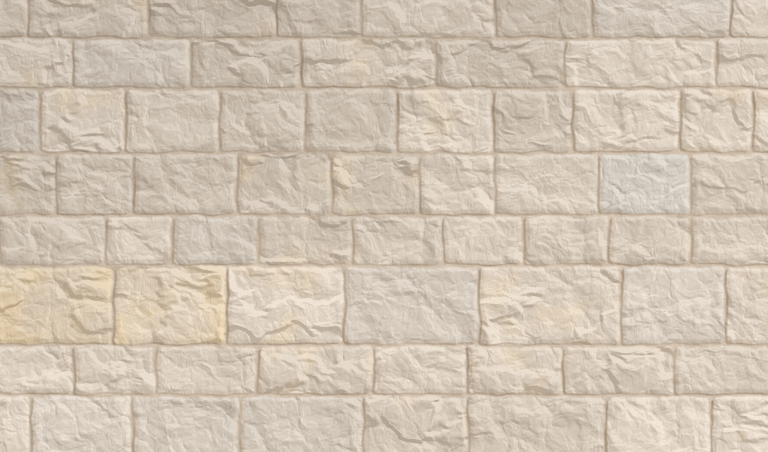
Write a Shadertoy shader that draws this texture.

```glsl
const float courses[9] = float[](-0.02, 0.126, 0.237, 0.413, 0.524, 0.662, 0.805, 0.916, 1.03);
const float stonesAcross[8] = float[](6.75, 7.5, 6.05, 9.0, 8.4, 8.53, 5.95, 6.75);
const float firstJoint[8] = float[](0.19, 0.61, 0.77, 0.12, 0.55, 0.51, 0.47, 0.31);

struct Stone { float edge; vec2 centre; vec2 seed; };

vec2 hash2(vec2 p) {
    vec3 q = fract(p.xyx * vec3(0.1031, 0.1030, 0.0973));
    q += dot(q, q.yzx + 33.33);
    return fract((q.xx + q.yz) * q.zy);
}

// Cellular noise: difference of squared distances gives flat facets
float facets(vec2 p) {
    vec2 cell = floor(p), f = fract(p);
    float nearest = 8.0, second = 8.0;
    for (int j = -1; j <= 1; j++)
    for (int i = -1; i <= 1; i++) {
        vec2 o = vec2(i, j);
        vec2 r = o + hash2(cell + o) - f;
        float d = dot(r, r);
        second = min(second, max(nearest, d));
        nearest = min(nearest, d);
    }
    return min(second - nearest, 1.0);
}

// Layered, rotated sines
float ripple(vec2 p) {
    float sum = 0.0, weight = 0.5;
    for (int i = 0; i < 5; i++) {
        p = mat2(0.8, -0.6, 0.6, 0.8) * p * 1.7 + 1.3;
        sum += weight * sin(p.x + 1.5 * sin(p.y));
        weight *= 0.6;
    }
    return sum;
}

// Joint position in stone widths
float joint(float k, int row) {
    return k + firstJoint[row] + 0.3 * (hash2(vec2(k, row) + 17.0).x - 0.5);
}

Stone stoneAt(vec2 p) {
    float inset = 0.0035 + 0.0016 * ripple(p * 24.0 + 9.0);
    p += 0.003 * vec2(ripple(p * 20.0), ripple(p.yx * 23.0 + 7.0));
    int row = 0;
    for (int i = 1; i < 8; i++) if (p.y > courses[i]) row = i;

    float width = 1.695 / stonesAcross[row];
    float s = p.x / width;
    float k = floor(s - firstJoint[row]);
    if (s < joint(k, row)) k -= 1.0;
    else if (s > joint(k + 1.0, row)) k += 1.0;

    vec2 low = vec2(joint(k, row) * width, courses[row]);
    vec2 high = vec2(joint(k + 1.0, row) * width, courses[row + 1]);
    Stone stone;
    stone.seed = hash2(vec2(k, row) + 5.0);
    stone.centre = 0.5 * (low + high);

    // Rounded box, positive inside
    vec2 q = abs(p - stone.centre) - 0.5 * (high - low) + 0.008 + inset;
    stone.edge = 0.008 - length(max(q, 0.0)) - min(max(q.x, q.y), 0.0);
    return stone;
}

// Split face: soft rim, broken ledges, then finer and finer facets
float height(vec2 p, vec2 seed) {
    float rim = 0.0006 * smoothstep(-0.002, 0.011, stoneAt(p).edge);
    vec2 q = p + seed * 40.0;
    q += 0.014 * vec2(ripple(q * 16.0), ripple(q.yx * 14.0 + 3.0));

    float ledge = ripple(q * vec2(8.0, 13.0));
    float relief = 0.0022 * smoothstep(0.0, 0.45, ledge) * (0.25 + seed.y * seed.y);
    float frequency = 9.0;
    for (int i = 0; i < 4; i++) {
        relief += 0.0145 / frequency * facets(q * frequency);
        q = mat2(0.8, 0.6, -0.6, 0.8) * q + 2.7;
        frequency *= 2.15;
    }
    return rim + relief;
}

void mainImage(out vec4 fragColor, in vec2 fragCoord) {
    vec2 p = fragCoord / iResolution.y;
    float pixel = 1.0 / iResolution.y;
    Stone stone = stoneAt(p);

    // Stone tint, with a few ochre and blue-grey blocks
    vec3 color = mix(vec3(0.815, 0.765, 0.705), vec3(0.87, 0.82, 0.76), stone.seed.x);
    float blotch = ripple(p * 13.0 + stone.seed * 30.0);
    vec2 toOchre = (stone.centre - vec2(0.22, 0.325)) / vec2(0.22, 0.05);
    vec2 toBlue = (stone.centre - vec2(1.4, 0.593)) / vec2(0.1, 0.04);
    float ochre = exp(-dot(toOchre, toOchre)) * (0.65 + 0.3 * blotch);
    ochre += step(0.72, stone.seed.y) * smoothstep(0.0, 1.0, blotch) * 0.4;
    color = mix(color, vec3(0.86, 0.775, 0.64), clamp(ochre, 0.0, 0.85));
    float blue = exp(-dot(toBlue, toBlue)) * 0.6 + 0.2 * step(stone.seed.y, 0.15);
    color = mix(color, vec3(0.79, 0.78, 0.75), blue);
    color += 0.014 * blotch;

    // Mortar, shaded unevenly by the stone above and to its right
    float shadow = smoothstep(-0.002, 0.004, stoneAt(p + vec2(0.006, 0.004)).edge);
    vec3 mortar = vec3(0.81, 0.745, 0.67) + 0.015 * ripple(p * 40.0);
    mortar -= shadow * (0.12 + 0.05 * ripple(p * 9.0 + 4.0)) * vec3(0.95, 1.0, 1.05);
    float solid = smoothstep(-0.6 * pixel - 0.001, 0.6 * pixel + 0.002, stone.edge);
    color = mix(mortar, color, solid);

    // Raking light from the upper right
    vec2 ray = 0.002 * vec2(0.6, 0.8);
    float slope = (height(p - ray, stone.seed) - height(p + ray, stone.seed)) / 0.004;
    color += clamp(slope, -0.13, 0.07) * mix(0.4, 1.0, solid) * vec3(0.95, 1.0, 1.05);

    // Grain and slow falloff towards the upper left
    color += 0.025 * (facets(p * 130.0) - 0.35);
    color *= 1.015 - 0.09 * smoothstep(0.3, 1.3, p.y + 0.35 - 0.35 * p.x);
    fragColor = vec4(clamp(color, 0.0, 1.0), 1.0);
}
```
